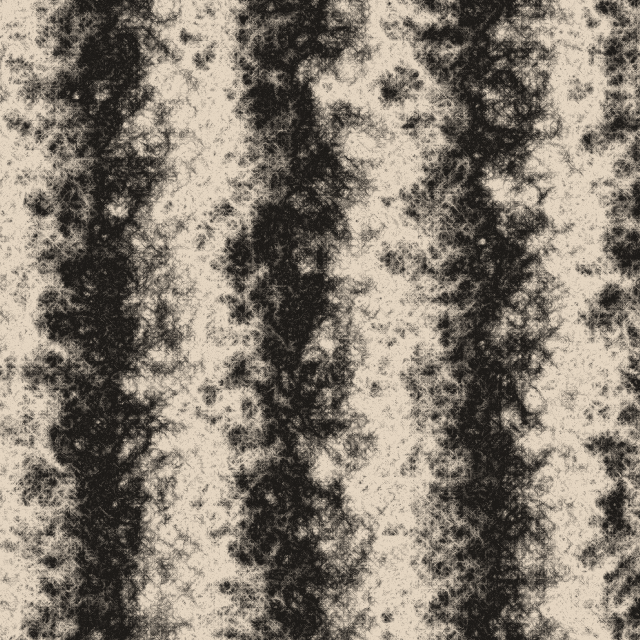
Write a Shadertoy shader that draws this pattern.

```glsl
const float TAU = 6.2831853;

// Integer hash giving a gradient with components in -1..1
vec2 hashGradient(ivec2 cell) {
    uvec2 v = uvec2(cell) * 1664525u + 1013904223u;
    v.x += v.y * 1664525u;
    v.y += v.x * 1664525u;
    v ^= v >> 16u;
    v.x += v.y * 1664525u;
    v.y += v.x * 1664525u;
    v ^= v >> 16u;
    return vec2(v & 0xffffu) / 32767.5 - 1.0;
}

float gradientNoise(vec2 p) {
    ivec2 cell = ivec2(floor(p));
    vec2 f = fract(p);
    vec2 u = f * f * f * (f * (f * 6.0 - 15.0) + 10.0);
    float a = dot(hashGradient(cell), f);
    float b = dot(hashGradient(cell + ivec2(1, 0)), f - vec2(1, 0));
    float c = dot(hashGradient(cell + ivec2(0, 1)), f - vec2(0, 1));
    float d = dot(hashGradient(cell + ivec2(1, 1)), f - vec2(1, 1));
    return mix(mix(a, b, u.x), mix(c, d, u.x), u.y);
}

// Folded noise: the sharp creases form the vein network
float turbulence(vec2 p) {
    float sum = 0.0, weight = 1.0;
    for (int octave = 0; octave < 6; octave++) {
        sum += weight * abs(gradientNoise(p));
        p = p * 2.0 + vec2(17.3, 9.7);
        weight *= 0.82;
    }
    return sum;
}

void mainImage(out vec4 fragColor, in vec2 fragCoord) {
    vec2 uv = fragCoord / iResolution.xy;

    // Vertical bands whose phase is pushed sideways by the turbulence
    float phase = TAU * (uv.x - 0.302) / 0.298;
    phase += 3.9 * turbulence(uv * 11.0) - 2.2;
    float brightness = 0.5 + 0.5 * cos(phase);

    // Ink to cream
    vec3 color = mix(vec3(0.11, 0.10, 0.09), vec3(0.90, 0.84, 0.76), brightness);
    fragColor = vec4(color, 1.0);
}
```
